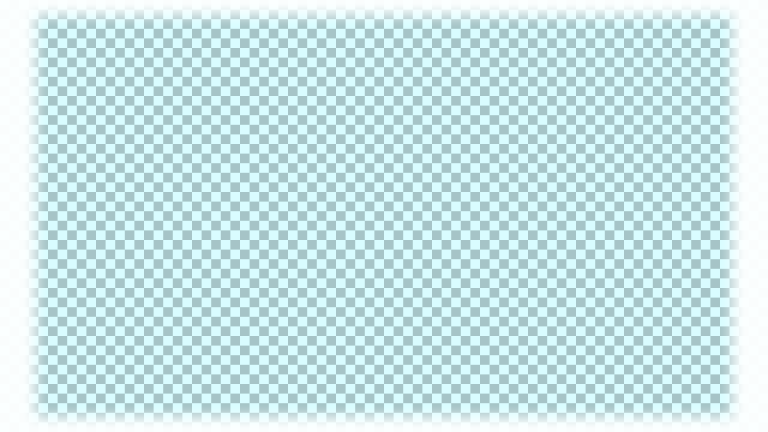
A Shadertoy shader for this pattern:

```glsl
// Pale aqua and grey-teal checkerboard, 80 by 45 squares on a 16:9 canvas,
// dissolving into near-white along a soft rectangular border.
// Signed square waves along x and y are multiplied to form the squares.

// Signed square wave of period 2, positive on [0,1], box filtered over one pixel.
vec2 squareWave(vec2 p, float pixel) {
    vec2 edgeDistance = 0.5 - abs(mod(p + 0.5, 2.0) - 1.0);
    return clamp(edgeDistance / (0.5 * pixel), -1.0, 1.0);
}

// Coverage of the pattern: 0 at the canvas border, 1 inside the soft frame.
float softFrame(vec2 p, vec2 size) {
    vec2 inset = min(p, size - p);
    vec2 fade = smoothstep(vec2(2.3, 0.2), vec2(5.2, 3.0), inset);
    return fade.x * fade.y;
}

void mainImage(out vec4 fragColor, in vec2 fragCoord) {
    // One unit is one square
    float pixel = 45.0 / iResolution.y;
    vec2 p = fragCoord * pixel;
    vec2 size = iResolution.xy * pixel;

    // Checkerboard
    vec2 wave = squareWave(p, pixel);
    float light = 0.5 + 0.5 * wave.x * wave.y;
    vec3 checker = mix(vec3(0.65, 0.77, 0.78), vec3(0.85, 0.99, 1.0), light);

    // Fade to the border, leaving a faint trace of the squares
    float coverage = mix(0.03, 1.0, softFrame(p, size));
    vec3 color = mix(vec3(0.99, 1.0, 1.0), checker, coverage);

    fragColor = vec4(color, 1.0);
}
```
